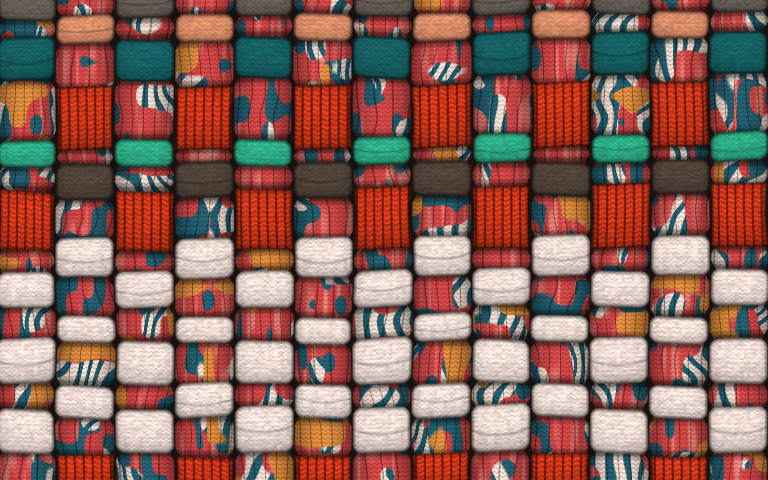
Write a Shadertoy shader that draws this texture.

```glsl
// Plain weave of soft fabric strips: printed red vertical strips pass over and under
// horizontal rows of coloured yarn. Each column finds its visible row pads and the
// strip spans between them, then shades both as padded, knitted cloth.

const float COLUMN = 0.1238;   // column pitch, in canvas heights
const float LEFT = -0.008;     // left side of the first column
const int ROWS = 14;

const vec3 GAP = vec3(0.09, 0.065, 0.06);
const vec3 RED = vec3(0.75, 0.25, 0.25);
const vec3 PINK = vec3(0.86, 0.53, 0.48);
const vec3 NAVY = vec3(0.13, 0.34, 0.40);
const vec3 CREAM = vec3(0.87, 0.79, 0.74);
const vec3 OCHRE = vec3(0.80, 0.50, 0.22);
const vec3 GREY = vec3(0.38, 0.35, 0.32);
const vec3 TAN = vec3(0.82, 0.53, 0.39);
const vec3 TEAL = vec3(0.08, 0.36, 0.37);
const vec3 RUST = vec3(0.74, 0.19, 0.08);
const vec3 GREEN = vec3(0.17, 0.65, 0.50);
const vec3 BROWN = vec3(0.30, 0.25, 0.21);
const vec3 WHITE = vec3(0.90, 0.83, 0.80);

// Centre (from the top) and half height of each row
const vec2 ROW[ROWS] = vec2[ROWS](
    vec2(0.012, 0.030), vec2(0.064, 0.029), vec2(0.125, 0.044), vec2(0.250, 0.064),
    vec2(0.319, 0.029), vec2(0.379, 0.037), vec2(0.459, 0.064), vec2(0.540, 0.041),
    vec2(0.605, 0.038), vec2(0.689, 0.028), vec2(0.755, 0.046), vec2(0.837, 0.035),
    vec2(0.897, 0.047), vec2(0.982, 0.032));
const vec3 YARN[ROWS] = vec3[ROWS](GREY, TAN, TEAL, RUST, GREEN, BROWN, RUST,
    WHITE, WHITE, WHITE, WHITE, WHITE, WHITE, RUST);

float hash(vec2 p) {
    return fract(sin(dot(p, vec2(127.1, 311.7))) * 43758.545);
}

float noise(vec2 p) {
    vec2 i = floor(p), f = fract(p);
    f = f * f * (3.0 - 2.0 * f);
    return mix(mix(hash(i), hash(i + vec2(1, 0)), f.x),
               mix(hash(i + vec2(0, 1)), hash(i + vec2(1, 1)), f.x), f.y);
}

float roundBox(vec2 p, vec2 halfSize, float radius) {
    vec2 d = abs(p) - halfSize + radius;
    return length(max(d, 0.0)) + min(max(d.x, d.y), 0.0) - radius;
}

// Rows of V-shaped stitches, from -1 to 1
float knit(vec2 p, vec2 stitch) {
    vec2 s = p / stitch;
    return sin(6.2832 * (s.y + abs(fract(s.x) - 0.5)));
}

// Red cloth with pale streaks, striped leaves, dark patches and ochre spots
vec3 printedCloth(vec2 p, float seed) {
    vec2 s = p + seed * 37.0;
    vec3 colour = mix(RED, PINK, 0.75 * smoothstep(0.5, 0.95, noise(s * vec2(110.0, 12.0))));
    float patches = smoothstep(0.66, 0.71, noise(s * vec2(34.0, 20.0) + 9.0));
    colour = mix(colour, NAVY, patches);
    float bend = noise(s * 17.0 + 4.0);
    float stripe = sin(dot(s, vec2(190.0, 140.0 * (seed - 0.4))) + 12.0 * bend);
    float leaf = smoothstep(0.64, 0.69, noise(s * vec2(24.0, 16.0)) + 0.16 * (seed - 0.5));
    colour = mix(colour, mix(NAVY, CREAM, smoothstep(-0.5, 0.1, stripe)), leaf);
    float spot = smoothstep(0.64, 0.69, noise(s * 19.0 + 21.0)) * step(0.66, seed);
    return mix(colour, OCHRE, spot);
}

// Vertical strip between two pads; "reach" is the distance to the nearer pad
vec3 shadeStrip(vec2 p, float u, float reach, float seed) {
    float folds = sin(u * (5.0 + 5.0 * seed) + seed * 30.0 + 2.0 * noise(p * vec2(9.0, 20.0)));
    float crease = smoothstep(0.0, 0.3, abs(folds));
    float light = (1.08 - 0.45 * u * u) * mix(0.62, 1.0, crease);
    light *= mix(0.42, 1.0, smoothstep(-0.003, 0.019, reach));
    light *= 1.0 + 0.11 * knit(p, vec2(0.012, 0.009));
    return printedCloth(p, seed) * light;
}

// Horizontal pad: deep ribs for rust yarn, fine stitches and a fold for the rest
vec3 shadePad(vec2 p, vec2 halfSize, vec3 yarn, float ribbed, float seed) {
    vec2 q = p / halfSize;
    float rib = abs(sin(3.1416 * p.x / 0.0185 + seed * 6.0));
    float ribs = mix(0.52, 1.06, smoothstep(0.05, 0.65, rib))
               * (1.0 + 0.14 * knit(p, vec2(0.0185, 0.010)));
    float foldLine = q.y - 0.7 * (seed - 0.5) + 0.25 * q.x * q.x;
    float fold = 1.0 - 0.2 * step(0.55, seed) * (1.0 - smoothstep(0.0, 0.12, abs(foldLine)));
    float plain = fold * (1.0 + 0.05 * knit(p, vec2(0.011, 0.009)));
    float fibre = 0.90 + 0.2 * noise((p + seed) * vec2(150.0, 260.0));
    float light = 1.04 - 0.10 * q.y - 0.20 * pow(abs(q.y), 3.0) - 0.16 * pow(abs(q.x), 4.0);
    return yarn * light * fibre * mix(plain, ribs, ribbed);
}

void mainImage(out vec4 fragColor, in vec2 fragCoord) {
    vec2 p = fragCoord / iResolution.y;
    float soft = 1.2 / iResolution.y;
    p.y = 1.0 - p.y;

    // Slight slant and handmade wobble
    p.y += 0.011 * p.x * (1.0 - p.y);
    p += 0.007 * (vec2(noise(p * 7.0), noise(p * 7.0 + 40.0)) - 0.5);

    float column = floor((p.x - LEFT) / COLUMN);
    float x = p.x - LEFT - (column + 0.5) * COLUMN;
    float u = x / (0.5 * COLUMN);
    int parity = int(mod(column, 2.0));

    // Pads of this column, and the strip ends above and below this point
    float above = -0.07, below = 1.07, padMask = 0.0;
    vec3 padColour = GAP;
    for (int i = parity; i < ROWS; i += 2) {
        float seed = hash(vec2(column, float(i) + 3.0));
        float ribbed = YARN[i] == RUST ? 1.0 : 0.0;
        vec2 local = vec2(x, p.y - ROW[i].x + 0.006 * (seed - 0.5) * (1.0 + u));
        float flare = ribbed * 0.003 * (pow(local.y / ROW[i].y, 2.0) - 1.0);
        vec2 halfSize = vec2(0.0605 + flare, ROW[i].y * (0.96 + 0.08 * seed));
        float d = roundBox(local, halfSize, mix(0.019, 0.007, ribbed));
        if (d < soft) {
            padMask = 1.0 - smoothstep(-soft, soft, d);
            padColour = shadePad(local, halfSize, YARN[i], ribbed, seed);
            padColour *= mix(0.55, 1.0, smoothstep(0.0, 0.008, -d));
        }
        if (ROW[i].x < p.y) above = ROW[i].x + ROW[i].y;
        else below = min(below, ROW[i].x - ROW[i].y);
    }

    // Strip bulges in the middle and narrows where it dips under a pad
    float reach = min(p.y - above, below - p.y);
    float stripHalf = mix(0.051, 0.0605, smoothstep(-0.004, 0.018, reach));
    float stripMask = 1.0 - smoothstep(-soft, soft, abs(x) - stripHalf);
    float stripSeed = hash(vec2(column + 17.0, floor((above + below) * 50.0)));
    vec3 colour = mix(GAP, shadeStrip(p, u, reach, stripSeed), stripMask);
    colour = mix(colour, padColour, padMask);
    fragColor = vec4(clamp(colour, 0.0, 1.0), 1.0);
}
```
